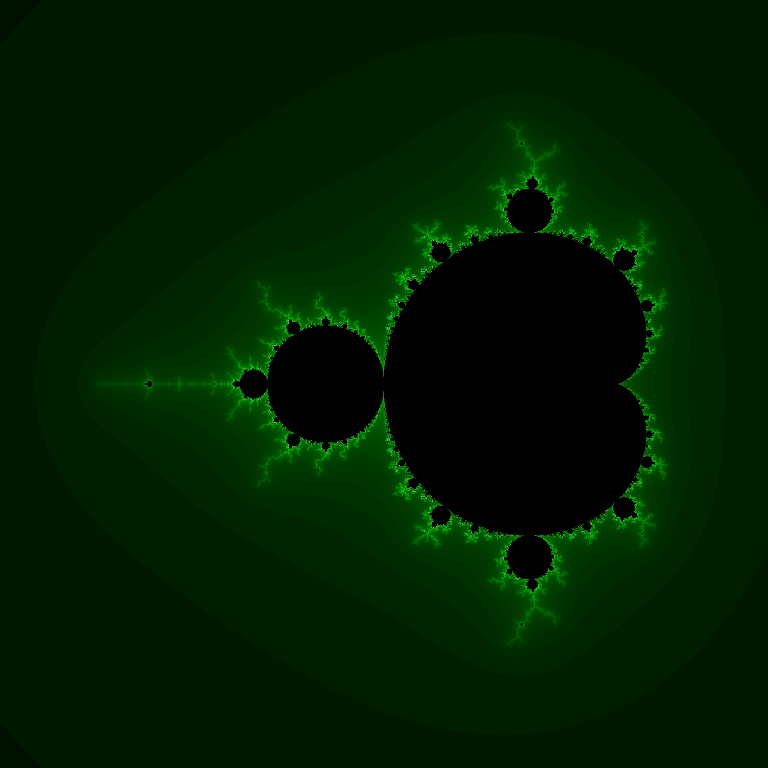
This background is drawn by a Shadertoy shader. Its source:

```glsl
// Draws the Mandelbrot set in black, ringed by stepped green escape bands.

const int MAX_STEPS = 100;

// Number of steps before the orbit of c leaves the bailout circle.
int escapeSteps(vec2 c) {
    vec2 z = vec2(0.0);
    for (int i = 0; i < MAX_STEPS; i++) {
        z = vec2(z.x * z.x - z.y * z.y, 2.0 * z.x * z.y) + c;
        if (dot(z, z) > 32.0) return i;
    }
    return MAX_STEPS;
}

// Dark green far away, bright green near the border, white at the last steps.
vec3 bandColor(int steps) {
    if (steps == MAX_STEPS) return vec3(0.0);
    float green = pow(float(steps) / float(MAX_STEPS), 0.6);
    float whitening = pow(green, 9.0);
    return vec3(whitening, green, whitening);
}

void mainImage(out vec4 fragColor, in vec2 fragCoord) {
    float canvasSize = min(iResolution.x, iResolution.y);
    vec3 color = vec3(0.0);

    // Average a 2 x 2 grid of samples to smooth the edges.
    for (int k = 0; k < 4; k++) {
        vec2 offset = vec2(k % 2, k / 2) * 0.5 - 0.25;
        vec2 p = (fragCoord + offset - 0.5 * iResolution.xy) / canvasSize;
        vec2 c = p * 3.3 + vec2(-0.75, 0.0);
        color += 0.25 * bandColor(escapeSteps(c));
    }

    fragColor = vec4(color, 1.0);
}
```
